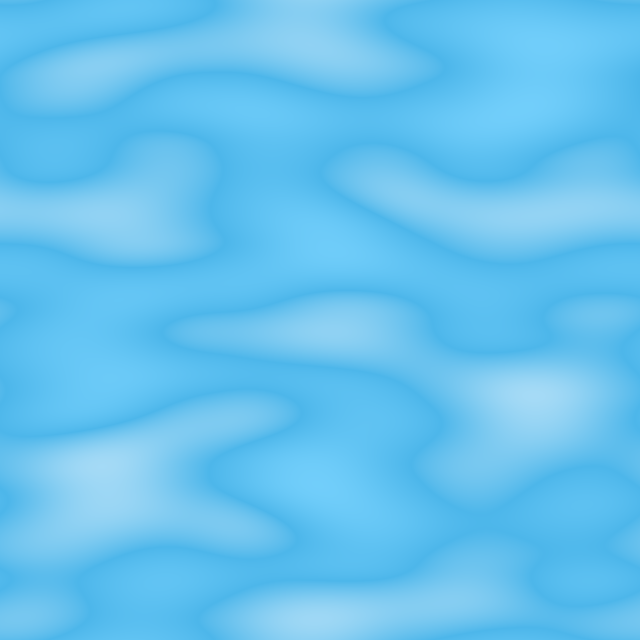
Give the GLSL for this texture, as a Shadertoy shader.

```glsl
// Draws a tiling sheet of soft blue water with pale, stretched patches of light.

const ivec2 CELLS = ivec2(3, 8);               // whole noise cells per tile
const uint SEED = 17u;
const vec3 CREASE_BLUE = vec3(0.300, 0.715, 0.918);
const vec3 CLEAR_BLUE = vec3(0.465, 0.820, 0.990);
const vec3 PALE_LIGHT = vec3(0.695, 0.875, 0.970);
const float PEAK = 0.58;                       // noise height of full colour
const float CREASE_SOFTNESS = 0.005;
const float RISE = 0.82;                       // below 1 steepens the crease sides
const float SWAY = 0.012;                      // bend of the streaks
const float TAU = 6.2831853;

// Integer hash of a wrapped lattice point, from 0 to 1
float hash(ivec2 cell) {
    uvec2 c = uvec2((cell + CELLS) % CELLS);
    uint h = c.x * 1597u + c.y * 7919u + SEED * 3571u;
    h = (h ^ (h >> 15)) * 739397u;
    h = (h ^ (h >> 13)) * 277803u;
    h ^= h >> 16;
    return float(h & 65535u) / 65536.0;
}

// Slope at one lattice point, projected on the offset from it
float slope(ivec2 cell, vec2 offset) {
    float angle = TAU * hash(cell);
    return dot(vec2(cos(angle), sin(angle)), offset);
}

// Gradient noise that repeats after CELLS
float wrappedNoise(vec2 p) {
    ivec2 cell = ivec2(floor(p));
    vec2 f = fract(p);
    vec2 blend = f * f * f * (f * (f * 6.0 - 15.0) + 10.0);
    float low = mix(slope(cell, f),
                    slope(cell + ivec2(1, 0), f - vec2(1, 0)), blend.x);
    float high = mix(slope(cell + ivec2(0, 1), f - vec2(0, 1)),
                     slope(cell + ivec2(1, 1), f - vec2(1, 1)), blend.x);
    return mix(low, high, blend.y);
}

void mainImage(out vec4 fragColor, in vec2 fragCoord) {
    vec2 uv = fragCoord / iResolution.xy;

    // Periodic bend keeps the streaks from lying dead level
    vec2 bend = SWAY * sin(TAU * (uv.yx + vec2(0.15, 0.4)));
    float height = wrappedNoise(fract(uv + bend) * vec2(CELLS));

    // Folding at zero leaves dark creases between the two kinds of patch
    float fold = sqrt(height * height + CREASE_SOFTNESS * CREASE_SOFTNESS) - CREASE_SOFTNESS;
    float strength = pow(clamp(fold / PEAK, 0.0, 1.0), RISE);
    vec3 patchColor = height > 0.0 ? PALE_LIGHT : CLEAR_BLUE;

    fragColor = vec4(mix(CREASE_BLUE, patchColor, strength), 1.0);
}
```
